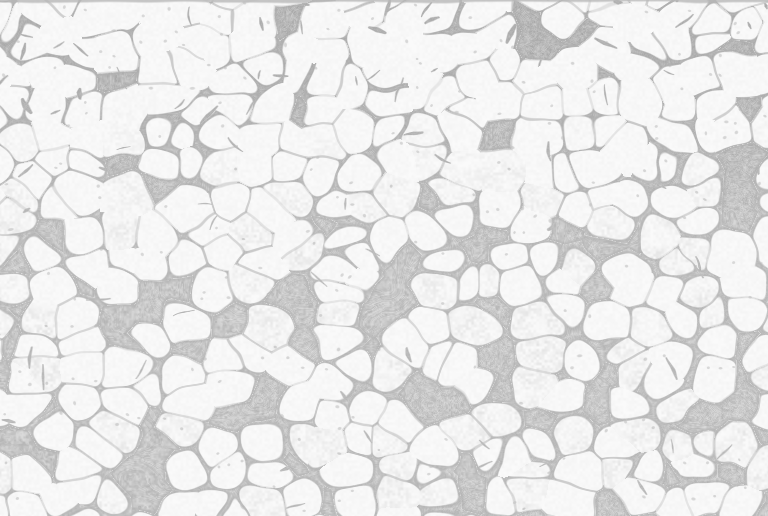
Write a WebGL 2 fragment shader that draws this texture.

```glsl
#version 300 es
precision highp float;
// Polished metal section: pale rounded grains, thin boundaries and grey lamellar pockets.

#define CELLS 17.0          // grain rows over the canvas height
#define STRETCH 0.88        // horizontal grain elongation
#define WARP 0.20           // waviness of the boundaries
#define ROUNDING 8.0        // lower values round grain corners more
#define POCKET_LOW 0.23     // pocket share in the lower part
#define POCKET_HIGH 0.07    // pocket share near the top
#define GRAIN_TONE 0.982
#define POCKET_TONE 0.785
#define RIM_TONE 0.70
#define LAMELLA_CONTRAST 0.17

uniform vec2 u_resolution;
out vec4 outColor;

float hash(vec2 p) {
  vec3 q = fract(vec3(p.xyx) * vec3(0.1031, 0.1030, 0.0973));
  q += dot(q, q.yzx + 33.33);
  return fract((q.x + q.y) * q.z);
}

vec2 hash2(vec2 p) {
  return vec2(hash(p + 11.3), hash(p + 57.9));
}

float noise(vec2 p) {
  vec2 i = floor(p), f = fract(p);
  f = f * f * (3.0 - 2.0 * f);
  return mix(mix(hash(i), hash(i + vec2(1, 0)), f.x),
             mix(hash(i + vec2(0, 1)), hash(i + vec2(1, 1)), f.x), f.y);
}

float topness(float row) { return smoothstep(0.48, 0.92, row / CELLS); }

bool isPocket(vec2 id) {
  return hash(id + 7.7) < mix(POCKET_LOW, POCKET_HIGH, topness(id.y));
}

// Power diagram site: offset from p in xy, size weight in z.
vec3 site(vec2 id, vec2 p) {
  float weight = isPocket(id) ? -0.16 : 0.22 * hash(id + 3.1);
  return vec3(id + 0.06 + 0.88 * hash2(id) - p, weight);
}

float power(vec3 s) { return dot(s.xy, s.xy) - s.z; }

// Short inclusions inside the grains: signed distance.
float inclusions(vec2 p, float top) {
  float d = 1.0;
  vec2 base = floor(p);
  for (int j = -1; j <= 1; j++)
  for (int i = -1; i <= 1; i++) {
    vec2 id = base + vec2(i, j);
    if (hash(id + 91.0) > mix(0.17, 0.36, top)) continue;
    float angle = mix(6.28, 3.0, top) * hash(id + 23.0);
    vec2 dir = vec2(cos(angle), sin(angle));
    vec2 q = p - id - hash2(id + 41.0);
    float halfLength = mix(0.08, 0.34, hash(id + 67.0));
    float along = clamp(dot(q, dir), -halfLength, halfLength);
    float radius = mix(0.025, 0.085, pow(hash(id + 5.0), 2.0));
    radius *= 1.0 - 0.5 * abs(along) / halfLength;
    d = min(d, length(q - dir * along) - radius);
  }
  return d;
}

void main() {
  vec2 uv = gl_FragCoord.xy / u_resolution.y;
  vec2 flat_p = uv * CELLS * vec2(STRETCH, 1.0);
  vec2 p = flat_p + WARP * (vec2(noise(flat_p * 1.7), noise(flat_p * 1.7 + 40.0)) - 0.5);
  float aa = 0.75 * CELLS / u_resolution.y;
  float top = topness(p.y);

  // Owning cell
  vec2 base = floor(p), own = base;
  vec3 ownSite = vec3(9.0);
  float best = 1e3;
  for (int j = -2; j <= 2; j++)
  for (int i = -2; i <= 2; i++) {
    vec2 id = base + vec2(i, j);
    vec3 s = site(id, p);
    if (power(s) < best) { best = power(s); own = id; ownSite = s; }
  }
  bool ownPocket = isPocket(own);

  // Distances to visible boundaries; some neighbouring grains are merged
  float sum = 1e-4, pocketEdge = 1.0, line = 0.0;
  for (int j = -2; j <= 2; j++)
  for (int i = -2; i <= 2; i++) {
    vec2 id = base + vec2(i, j);
    if (id == own) continue;
    vec3 s = site(id, p);
    float d = (power(s) - best) / (2.0 * length(s.xy - ownSite.xy));
    bool pocket = isPocket(id);
    if (pocket != ownPocket) pocketEdge = min(pocketEdge, d);
    float pairHash = hash(id + own + 31.7);
    float merged = mix(0.16, 0.52, topness(0.5 * (id.y + own.y)));
    if (!pocket && pairHash < merged) continue;
    float wedge = pairHash > 0.9 ? 0.07 : 0.0;
    sum += exp(-ROUNDING * (d - wedge));
    float strength = mix(0.3, 0.9, hash(id + own + 73.0));
    line = max(line, strength * (1.0 - smoothstep(0.015, 0.02 + 1.6 * aa, d)));
  }
  float swell = mix(-0.10, 0.045, noise(p * 0.7 + 19.0)) - 0.015 * top;
  float edge = ownPocket ? -pocketEdge : min(-log(sum) / ROUNDING - swell, pocketEdge);
  edge = min(edge, inclusions(p * 0.9 + 5.0, top) / 0.9);

  // Pale grains with faint mottling and specks
  float fine = noise(uv * 190.0);
  float mottled = step(0.72, hash(own + 83.0)) * (1.0 - top);
  float tone = GRAIN_TONE - 0.022 * fine - 0.07 * mottled * fine * noise(p * 3.0);
  vec2 speckId = floor(p * 2.6);
  vec2 speckPos = fract(p * 2.6) - 0.2 - 0.6 * hash2(speckId + 9.0);
  float speck = step(hash(speckId + 15.0), 0.10) * (1.0 - smoothstep(0.06, 0.18, length(speckPos)));
  tone -= 0.13 * speck;
  tone = mix(tone, 0.76, ownPocket ? 0.0 : line);

  // Pockets filled with fine lamellae and edged by a darker rim
  float turn = 6.28 * noise(p * 0.8 + 60.0);
  mat2 spin = mat2(cos(turn), sin(turn), -sin(turn), cos(turn));
  float lamella = noise(spin * uv * vec2(150.0) * 0.35 + noise(uv * 170.0) * 2.0);
  lamella = 0.5 * lamella + 0.5 * noise(uv * 210.0 + 13.0);
  float fill = POCKET_TONE + LAMELLA_CONTRAST * (lamella - 0.5) - 0.06 * top;
  float rim = 1.0 - smoothstep(0.0, 0.09, abs(edge + 0.03));
  fill = mix(fill, RIM_TONE - 0.03 * top, 0.6 * rim);
  tone = mix(tone, fill, 1.0 - smoothstep(-aa, aa, edge));

  // Broken dark strip along the upper border
  float strip = smoothstep(0.993, 0.998, uv.y + 0.004 * (noise(vec2(uv.x * 14.0, 3.0)) - 0.5));
  tone = mix(tone, 0.72, 0.8 * strip);

  outColor = vec4(vec3(clamp(tone, 0.0, 1.0)), 1.0);
}
```
